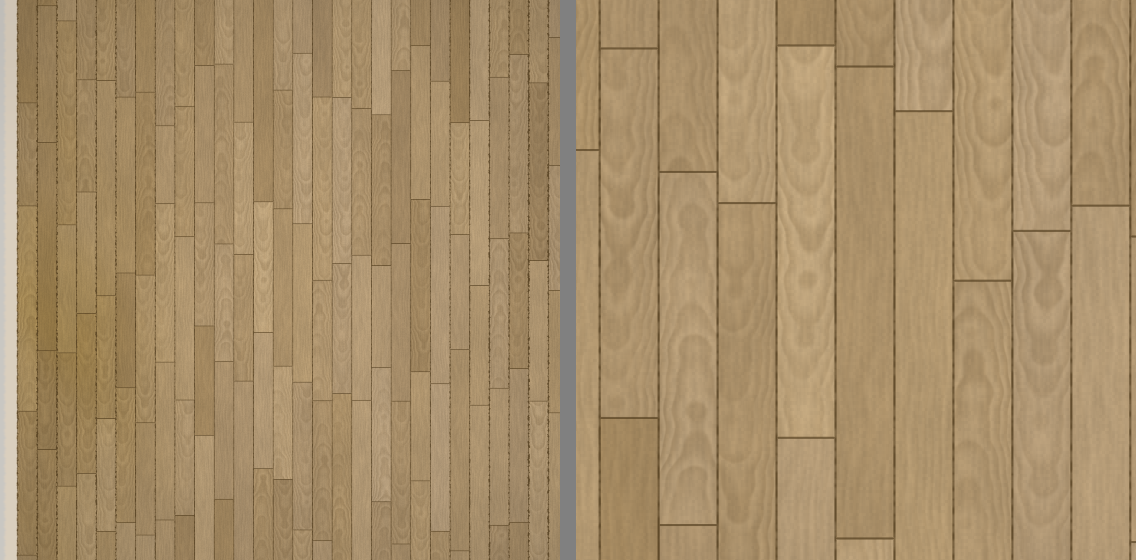
Left, the full canvas; right, a detail of the centre.
Reproduce this texture procedurally as a Shadertoy shader.

```glsl
// Pale ash strip flooring: narrow upright boards with staggered joints beside a cream border.

float hash(vec2 p) {
    vec3 q = fract(p.xyx * vec3(0.1031, 0.1030, 0.0973));
    q += dot(q, q.yzx + 33.33);
    return fract((q.x + q.y) * q.z);
}

// Cellular noise: distance to the nearest scattered point
float cellular(vec2 p) {
    vec2 cell = floor(p);
    float nearest = 2.0;
    for (int j = -1; j <= 1; j++)
        for (int i = -1; i <= 1; i++) {
            vec2 c = cell + vec2(i, j);
            vec2 point = c + vec2(hash(c), hash(c + 71.7));
            nearest = min(nearest, distance(p, point));
        }
    return nearest;
}

// Layered sines giving a slow wander in about -1..1
float wander(float t, float seed) {
    return 0.5 * sin(t + seed * 6.3) + 0.3 * sin(t * 2.3 + seed * 17.0)
         + 0.2 * sin(t * 4.7 + seed * 41.0);
}

// Height of the end joint that belongs to one cell of a column
float jointHeight(float column, float cell) {
    return cell + 0.55 * hash(vec2(column + 5.0, cell + 40.0));
}

// Grain rings: arched on some boards, nearly straight on the rest
float grain(float across, float y, vec2 board) {
    float seed = hash(board + 13.0);
    float bend = wander(y * 22.0, seed);
    float s = across - 0.5 * (hash(board + 29.0) - 0.5) - 0.10 * bend;
    float direction = seed < 0.5 ? -1.0 : 1.0;
    float arches = 7.0 * s * s + direction * 27.0 * y + 0.5 * wander(y * 70.0, seed);
    float lines = 5.0 * across + 0.9 * bend + 0.6 * sin(across * 5.0 + seed * 30.0);
    float arched = step(0.58, hash(board + 51.0));
    float ring = fract(mix(lines, arches, arched) + seed * 9.0);
    float profile = smoothstep(0.0, 0.75, ring) * smoothstep(1.0, 0.75, ring) - 0.45;
    return profile * mix(0.40, 1.0, arched) * (0.75 + 0.4 * bend);
}

void mainImage(out vec4 fragColor, in vec2 fragCoord) {
    vec2 uv = fragCoord / iResolution.xy;
    float px = 1.0 / min(iResolution.x, iResolution.y);
    const float borderWidth = 0.0315, boardWidth = 0.0351, boardLength = 0.265;

    // Board layout
    float x = (uv.x - borderWidth) / boardWidth;
    float column = floor(x);
    float across = fract(x) - 0.5;
    float v = uv.y / boardLength + 7.0 * hash(vec2(column + 3.0, 8.0));
    float cell = floor(v);
    float joint = jointHeight(column, cell);
    float nextJoint = jointHeight(column, cell + 1.0);
    vec2 board = vec2(column + 20.0, cell - step(v, joint) + 60.0);

    // Board tone
    float tone = 0.65 * hash(board) + 0.35 * hash(board + 17.0);
    vec3 wood = mix(vec3(0.61, 0.51, 0.37), vec3(0.72, 0.625, 0.495), tone);
    wood *= mix(vec3(1.0), vec3(1.01, 1.0, 0.95), hash(board + 37.0));

    // Rings, fibres and soft blotches
    wood *= 1.0 - vec3(0.085, 0.10, 0.13) * grain(across, uv.y, board);
    float fibre = cellular(vec2(uv.x * 330.0, uv.y * 38.0) + board * 3.7);
    float blotch = cellular(vec2(uv.x * 24.0, uv.y * 11.0) + board * 1.3);
    wood *= 1.0 + 0.07 * (fibre - 0.5) + 0.06 * (0.5 - blotch);
    wood *= 1.0 + 0.035 * (hash(floor(uv * 512.0)) - 0.5);

    // Amber staining towards the left, dimmer light towards the corners
    float stain = smoothstep(0.42, 0.06, uv.x) * (0.6 + 0.4 * wander(uv.y * 7.0, 0.7 + uv.x));
    stain += 0.6 * exp(-dot((uv - vec2(0.14, 0.44)) * vec2(9.0, 5.0), (uv - vec2(0.14, 0.44)) * vec2(9.0, 5.0)));
    wood *= mix(vec3(1.0), vec3(0.95, 0.93, 0.81), stain);
    vec2 fromCentre = uv - vec2(0.52, 0.5);
    wood *= 1.02 - 0.26 * dot(fromCentre, fromCentre);

    // Long seams, crumbling more near the sides of the floor
    float seam = floor(x + 0.5);
    float wear = smoothstep(0.16, 0.42, abs(uv.x - 0.54)) * (0.4 + 0.6 * hash(vec2(seam, 90.0)));
    float crumble = cellular(vec2(seam * 5.3, uv.y * 190.0));
    float seamOffset = wear * 0.0009 * wander(uv.y * 420.0, hash(vec2(seam, 4.0)));
    float seamDistance = abs((x - seam) * boardWidth + seamOffset);
    float seamWidth = 0.0006 + 0.0011 * wear * smoothstep(0.25, 0.75, crumble);
    float seamLine = 1.0 - smoothstep(seamWidth - 0.5 * px, seamWidth + 0.6 * px, seamDistance);
    seamLine *= 0.55 + 0.25 * smoothstep(0.2, 0.7, crumble);

    // End joints
    float jointDistance = min(abs(v - joint), abs(nextJoint - v)) * boardLength;
    float jointLine = 0.65 * (1.0 - smoothstep(0.0006 - 0.5 * px, 0.0006 + 0.6 * px, jointDistance));
    vec3 color = mix(wood, vec3(0.31, 0.23, 0.11), max(seamLine, jointLine));

    // Cream border with a greyer outer edge
    float fuzz = 0.0008 * wander(uv.y * 300.0, 0.3);
    vec3 border = mix(vec3(0.79, 0.78, 0.76), vec3(0.855, 0.81, 0.745),
                      smoothstep(0.005, 0.012, uv.x + 2.0 * fuzz));
    border *= 1.0 - 0.05 * smoothstep(0.6, 1.0, uv.y);
    float edge = borderWidth - 0.0012 + fuzz;
    color = mix(border, color, smoothstep(edge - px, edge + px, uv.x));

    fragColor = vec4(color, 1.0);
}
```
